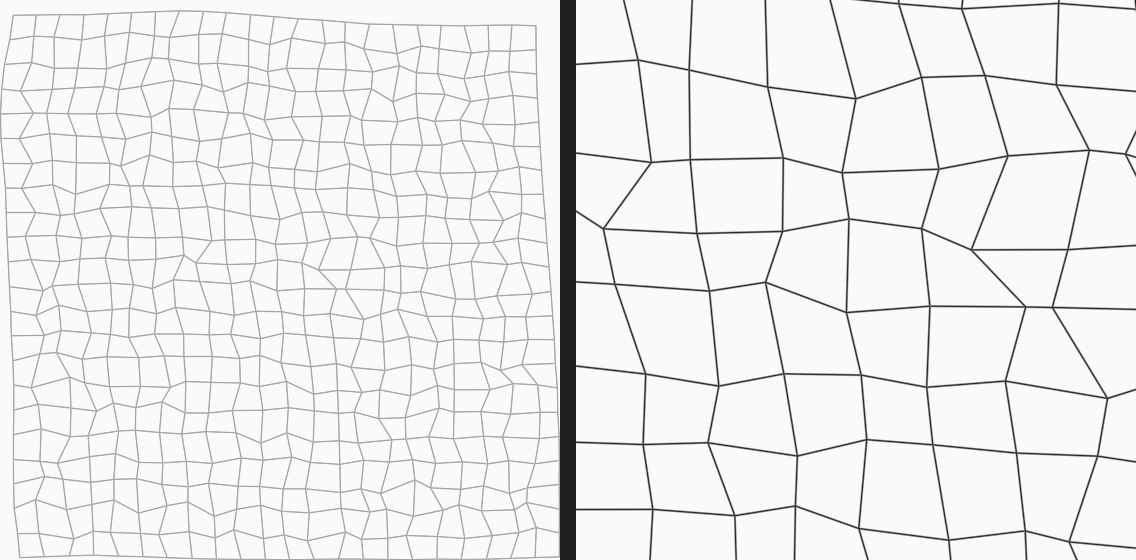
Left: the whole. Right: its middle third, enlarged.
Reproduce this pattern procedurally as a three.js fragment shader.

```glsl
// Hand-woven wire net: 22 by 22 cells of thin dark lines on pale paper.
// Grid corners sit between four gently curved borders, inner corners are
// jittered by a hash, and each pixel measures the nearest straight thread.
varying vec2 vUv;

const float CELLS = 22.0;

vec2 hash2(vec2 p) {
  vec3 q = fract(vec3(p.xyx) * vec3(0.1031, 0.1030, 0.0973));
  q += dot(q, q.yzx + 33.33);
  return fract((q.xx + q.yz) * q.zy);
}

float bump(float t, float centre, float width) {
  float d = (t - centre) / width;
  return exp(-d * d);
}

// Borders: x of the left and right sides at height v
vec2 sideBorders(float v) {
  float left = 0.024 - 0.012 * smoothstep(0.3, 0.65, v) - 0.012 * bump(v, 0.81, 0.1)
    + 0.011 * smoothstep(0.9, 1.0, v) + 0.012 * (1.0 - smoothstep(0.0, 0.1, v));
  float right = 0.999 - 0.042 * smoothstep(0.15, 1.0, v);
  return vec2(left, right);
}

// Borders: y of the bottom and top sides at position u
vec2 endBorders(float u) {
  float bottom = 0.001 + 0.007 * bump(u, 0.14, 0.14) + 0.004 * smoothstep(0.82, 1.0, u);
  float top = 0.973 - 0.0185 * smoothstep(0.4, 0.78, u) + 0.0075 * bump(u, 0.32, 0.12);
  return vec2(bottom, top);
}

// Canvas position of a grid corner; border corners barely move
vec2 corner(vec2 id) {
  vec2 g = id / CELLS;
  vec2 side = sideBorders(g.y);
  vec2 end = endBorders(g.x);
  vec2 jitter = hash2(id + 11.0) + hash2(id + 57.0) - 1.0;
  bool inner = all(greaterThan(id, vec2(0.5))) && all(lessThan(id, vec2(CELLS - 0.5)));
  jitter *= vec2(0.018, 0.015) * (inner ? 1.0 : 0.06);
  return vec2(mix(side.x, side.y, g.x), mix(end.x, end.y, g.y)) + jitter;
}

float segmentDistance(vec2 p, vec2 a, vec2 b) {
  vec2 ab = b - a;
  float t = clamp(dot(p - a, ab) / dot(ab, ab), 0.0, 1.0);
  return length(p - a - ab * t);
}

void main() {
  // Undo the border bending to find the nearby cell
  vec2 g = vUv;
  for (int i = 0; i < 3; i++) {
    vec2 side = sideBorders(g.y);
    vec2 end = endBorders(g.x);
    g = clamp((vUv - vec2(side.x, end.x)) / vec2(side.y - side.x, end.y - end.x), 0.0, 1.0);
  }
  vec2 cell = min(floor(g * CELLS), CELLS - 1.0);

  // Nearest thread, running right or up from the neighbouring corners
  float dist = 1.0;
  for (int j = -1; j <= 1; j++) {
    for (int i = -1; i <= 1; i++) {
      vec2 id = cell + vec2(float(i), float(j));
      if (min(id.x, id.y) < 0.0) continue;
      vec2 a = corner(id);
      if (id.x < CELLS) dist = min(dist, segmentDistance(vUv, a, corner(id + vec2(1.0, 0.0))));
      if (id.y < CELLS) dist = min(dist, segmentDistance(vUv, a, corner(id + vec2(0.0, 1.0))));
    }
  }

  // Thread coverage, filtered so that hairlines keep their weight
  float halfWidth = 0.00046;
  float soft = max(fwidth(vUv.x), fwidth(vUv.y));
  float ink = smoothstep(-soft, soft, dist + halfWidth) - smoothstep(-soft, soft, dist - halfWidth);
  gl_FragColor = vec4(mix(vec3(0.98), vec3(0.1), ink), 1.0);
}
```
